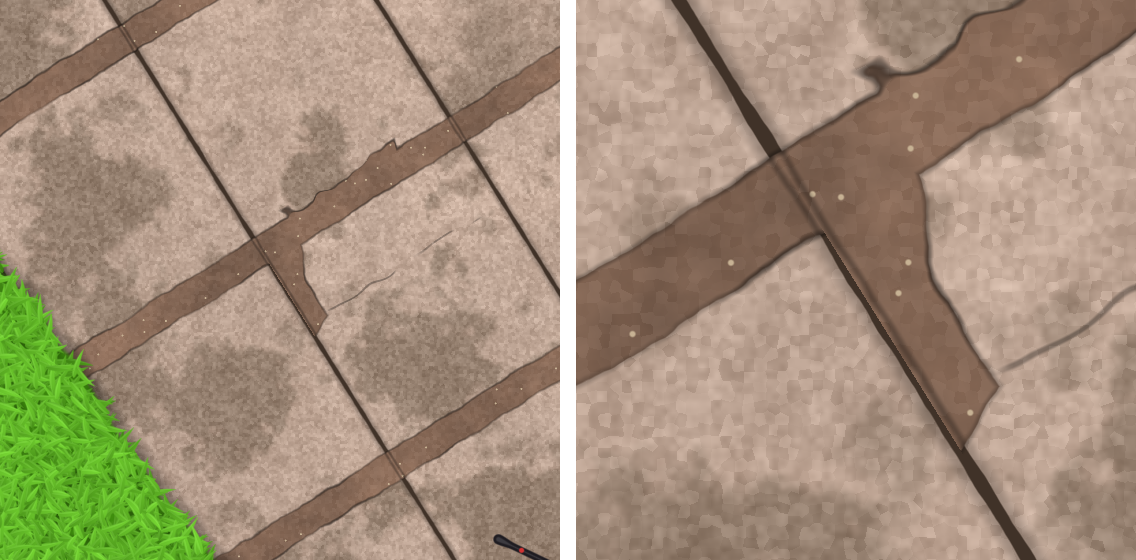
Left, the full canvas; right, a detail of the centre.
Write a Shadertoy shader that draws this texture.

```glsl
// Weathered stone paving laid on a slant, with wide mortar bands and a grassy corner.
#define ANGLE 0.5585
#define TILE vec2(0.412, 0.450)
#define ORIGIN vec2(0.688, 0.220)
#define BAND_HALF 0.0265
#define JOINT_HALF 0.0036
#define BLADE_LAYERS 9
#define STONE vec3(0.755, 0.655, 0.590)
#define STAIN vec3(0.555, 0.475, 0.410)
#define MORTAR vec3(0.520, 0.405, 0.335)
#define GAP vec3(0.250, 0.195, 0.155)
#define GRASS_DARK vec3(0.190, 0.430, 0.040)
#define GRASS_LIGHT vec3(0.430, 0.790, 0.180)

vec2 hash2(vec2 p) {
    vec3 q = fract(p.xyx * vec3(0.1031, 0.1030, 0.0973));
    q += dot(q, q.yzx + 33.33);
    return fract((q.xx + q.yz) * q.zy);
}

float noise(vec2 p) {
    vec2 i = floor(p), f = fract(p);
    f = f * f * (3.0 - 2.0 * f);
    float low = mix(hash2(i).x, hash2(i + vec2(1, 0)).x, f.x);
    float high = mix(hash2(i + vec2(0, 1)).x, hash2(i + vec2(1, 1)).x, f.x);
    return mix(low, high, f.y);
}

float fbm(vec2 p) {
    float sum = 0.0, amp = 0.53;
    for (int i = 0; i < 4; i++) {
        sum += amp * noise(p);
        p = mat2(1.6, 1.2, -1.2, 1.6) * p + 7.3;
        amp *= 0.5;
    }
    return sum;
}

// Cellular noise: distance to the nearest point, and that point's random value
vec2 cells(vec2 p) {
    vec2 nearest = vec2(9.0, 0.0);
    for (int k = 0; k < 9; k++) {
        vec2 c = floor(p) + vec2(k % 3 - 1, k / 3 - 1);
        vec2 h = hash2(c + 3.7);
        float d = length(c + 0.2 + 0.6 * h - p);
        if (d < nearest.x) nearest = vec2(d, fract(h.x * 17.0 + h.y * 5.0));
    }
    return nearest;
}

float lawnEdge(vec2 p) {
    return dot(p, vec2(0.814, 0.581)) - 0.304 - 0.022 * (noise(p * 14.0) - 0.4);
}

vec3 paving(vec2 p, float aa) {
    float c = cos(ANGLE), s = sin(ANGLE);
    vec2 uv = vec2(c * p.x + s * p.y, c * p.y - s * p.x);
    vec2 id = floor((uv - ORIGIN) / TILE);
    vec2 local = uv - ORIGIN - id * TILE;
    vec2 fromCentre = local - 0.5 * TILE;
    float broad = fbm(p * 9.0 + 4.0), fine = fbm(p * 42.0);
    vec2 grain = cells(p * 150.0);

    // Stone: tone of each tile, one worn stain per tile, speckled grain
    vec3 col = STONE * (0.95 + 0.12 * broad) + 0.022 * (hash2(id + 11.0).x - 0.5);
    vec2 spot = vec2(-0.03, -0.215 - 0.165 * id.x - 0.085 * id.y);
    float radius = 0.155 - max(0.0, -spot.y - 0.14);
    float reach = radius - length(fromCentre - spot) + 0.38 * (broad - 0.5) + 0.18 * (fine - 0.5);
    float stain = 0.88 * smoothstep(-0.035, 0.045, reach);
    stain = max(stain, 0.75 * clamp(id.x + id.y, 0.0, 1.0) * smoothstep(0.75, 0.35, broad));
    stain = max(stain, 0.55 * smoothstep(0.62, 0.75, fbm(p * 15.0 + 31.0)));
    col = mix(col, STAIN, stain);
    col += 0.09 * (grain.y - 0.5) + 0.12 * (fine - 0.5) + 0.07 * (noise(p * 230.0) - 0.5);

    // Hairline crack across one tile
    bool chipped = id == vec2(0, -1);
    float crack = abs(uv.y - 0.063 - 0.018 * (noise(uv * 28.0) - 0.5));
    if (chipped) col *= 1.0 - 0.3 * smoothstep(0.0025, 0.0005, crack) * smoothstep(0.35, 0.55, noise(p * 35.0));

    // Narrow joints, then wide mortar bands with ragged edges
    float joint = min(local.x, TILE.x - local.x) - JOINT_HALF - 0.003 * (fine - 0.5);
    float edge = min(local.y, TILE.y - local.y) - BAND_HALF - 0.010 * (fbm(p * 28.0) - 0.5);
    if (id == vec2(0)) edge -= 0.016 * smoothstep(0.45, 0.7, noise(p * 22.0 + 2.0)) * step(local.y, 0.1);
    float chip = max(local.x - 0.04 - 0.027 * smoothstep(0.13, 0.2, uv.y), 0.04 + 0.5 * local.x - uv.y);
    if (chipped) edge = min(edge, chip + 0.006 * (fine - 0.5));
    vec3 mortar = MORTAR * (0.78 + 0.3 * broad + 0.2 * fine) + 0.05 * (grain.y - 0.5);
    vec2 pebble = cells(p * 48.0 + 9.0);
    mortar = mix(mortar, vec3(0.78, 0.70, 0.58), step(0.86, pebble.y) * smoothstep(0.12, 0.05, pebble.x));
    mortar *= 1.0 - 0.28 * smoothstep(0.004, 0.0, abs(joint));
    col *= 1.0 - 0.22 * smoothstep(0.010, 0.0, joint);
    col = mix(col, GAP, smoothstep(aa, -aa, joint));
    col = mix(col, mortar, smoothstep(aa, -aa, edge));
    return col * (1.0 - 0.36 * smoothstep(0.0035, 0.0, abs(edge)) * (0.4 + noise(p * 20.0)));
}

vec3 addGrass(vec3 col, vec2 p, float aa) {
    float lawn = lawnEdge(p);
    if (lawn > 0.08) return col;
    col *= 1.0 - 0.4 * smoothstep(0.035, 0.0, lawn);
    col = mix(col, GRASS_DARK * (0.8 + 0.5 * noise(p * 60.0)), smoothstep(0.006, -0.006, lawn));
    for (int layer = 0; layer < BLADE_LAYERS; layer++) {
        vec2 grid = p / 0.03 + float(layer) * vec2(5.37, 9.71);
        for (int k = 0; k < 9; k++) {
            vec2 cell = floor(grid) + vec2(k % 3 - 1, k / 3 - 1);
            vec2 h = hash2(cell + float(layer) * 19.0), g = hash2(cell + 57.0 + float(layer));
            vec2 q = (grid - cell - h) * 0.03;
            if (lawnEdge(p - q) > 0.004) continue;
            float a = mix(-0.9, 2.3, g.x);
            q = vec2(cos(a) * q.x + sin(a) * q.y, cos(a) * q.y - sin(a) * q.x);
            float t = q.x / mix(0.017, 0.029, g.y);
            float bend = 0.007 * (h.x - 0.5) * t * t;
            float blade = abs(q.y - bend) - 0.0042 * (1.0 - t) * sqrt(max(1.0 + t, 0.0));
            float shade = 0.15 + 0.06 * float(layer) + 0.45 * h.y + 0.15 * t;
            vec3 tint = mix(GRASS_DARK, GRASS_LIGHT, shade) + 0.05 * smoothstep(0.0, 0.002, q.y - bend);
            col = mix(col, tint, smoothstep(aa, -aa, blade) * step(abs(t), 1.0));
        }
    }
    return col;
}

// Small dark rod with a red stud, lying at the lower right
vec3 addRod(vec3 col, vec2 p, float aa) {
    vec2 q = p - vec2(0.890, 0.037), axis = vec2(0.092, -0.044);
    float t = clamp(dot(q, axis) / dot(axis, axis), 0.0, 1.0);
    float rod = length(q - axis * t) - mix(0.009, 0.006, smoothstep(0.0, 0.3, t));
    col = mix(col, vec3(0.12, 0.11, 0.13) + 0.12 * smoothstep(-0.003, -0.007, rod), smoothstep(aa, -aa, rod));
    return mix(col, vec3(0.82, 0.20, 0.20), smoothstep(aa, -aa, length(q - axis * 0.45) - 0.0045));
}

void mainImage(out vec4 fragColor, in vec2 fragCoord) {
    vec2 p = fragCoord / iResolution.y;
    float aa = 1.0 / iResolution.y;
    vec3 col = addRod(paving(p, aa), p, aa);
    fragColor = vec4(clamp(addGrass(col, p, aa), 0.0, 1.0), 1.0);
}
```
